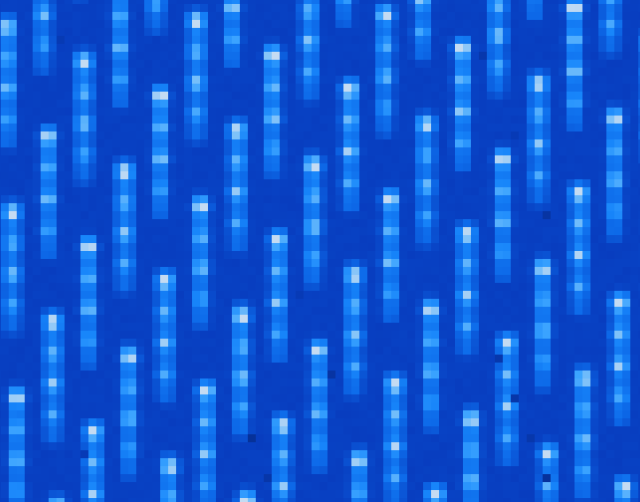
Write a Shadertoy shader that draws this pattern.

```glsl
const float ROWS = 63.0;                      // mosaic cells down the canvas
const vec2 GRID_SHIFT = vec2(-0.1, 0.5);      // mosaic phase, in cells
const vec2 FIRST_HEAD = vec2(0.84, 3.95);     // lattice origin, in cells
const vec2 STEP_ACROSS = vec2(5.092, 13.78);  // lattice vectors, in cells
const vec2 STEP_DOWN = vec2(0.58, 23.23);
const float BODY_WIDTH = 1.1;
const float STREAK_LENGTH = 16.0;
const float BEAD_GAP = 3.87;
const vec2 BEAD_SIZE = vec2(0.64, 0.54);
const vec4 BEAD_GLOW = vec4(0.82, 0.46, 0.64, 0.42);
const float BODY_GLOW = 0.35;
const float BODY_FADE = 0.009;                // glow lost per cell of length
const float GLOW_VARIATION = 0.12;
const float GRAIN = 0.02;
const float DARK_SPECKS = 0.005;
const float BRIGHT_SPECKS = 0.0005;
const vec3 RAMP[6] = vec3[6](
    vec3(0.03, 0.24, 0.75), vec3(0.05, 0.41, 0.91), vec3(0.09, 0.52, 0.98),
    vec3(0.23, 0.64, 1.00), vec3(0.47, 0.75, 0.98), vec3(0.77, 0.86, 0.95));

float hash(vec2 p) {
    return fract(sin(dot(p, vec2(127.1, 311.7))) * 43758.5);
}

vec3 ramp(float t) {
    float x = clamp(t, 0.0, 1.0) * 5.0;
    int i = min(int(x), 4);
    return mix(RAMP[i], RAMP[i + 1], x - float(i));
}

// Glow of one streak; d runs sideways and down from its head
float streak(vec2 d) {
    int bead = int(clamp(round(d.y / BEAD_GAP), 0.0, 3.0));
    vec2 b = (d - vec2(0.0, float(bead) * BEAD_GAP)) / BEAD_SIZE;
    float beadGlow = BEAD_GLOW[bead] * exp(-0.5 * dot(b, b));
    float ends = smoothstep(-2.3, -0.6, d.y)
               * (1.0 - smoothstep(STREAK_LENGTH - 1.6, STREAK_LENGTH, d.y));
    float sides = exp(-pow(abs(d.x) / BODY_WIDTH, 4.0));
    return (BODY_GLOW - BODY_FADE * d.y) * ends * sides + beadGlow;
}

// Strongest glow among the nearest lattice columns
float streakField(vec2 p) {
    p -= FIRST_HEAD;
    float nearest = round((inverse(mat2(STEP_ACROSS, STEP_DOWN)) * p).x);
    float glow = 0.0;
    for (float i = -1.0; i <= 1.0; i++) {
        float column = nearest + i;
        vec2 d = p - column * STEP_ACROSS;
        float row = floor((d.y + 4.0) / STEP_DOWN.y);
        float vary = 1.0 + GLOW_VARIATION * (hash(vec2(column, row)) - 0.5);
        glow = max(glow, vary * streak(d - row * STEP_DOWN));
    }
    return glow;
}

// Flat colour of one mosaic cell, with grain and stray specks
vec3 cellColour(vec2 cell) {
    float glow = streakField(cell + 0.5);
    glow += GRAIN * hash(cell + 17.0);
    float speck = hash(cell + 71.0);
    if (speck > 1.0 - BRIGHT_SPECKS) glow = max(glow, 0.55);
    vec3 colour = ramp(glow);
    if (speck < DARK_SPECKS) {
        float depth = hash(cell + 43.0);
        colour = RAMP[0] * mix(0.95, 0.72, depth * depth);
    }
    return colour;
}

void mainImage(out vec4 fragColor, in vec2 fragCoord) {
    float cellsPerPixel = ROWS / iResolution.y;
    vec2 p = vec2(fragCoord.x, iResolution.y - fragCoord.y) * cellsPerPixel + GRID_SHIFT;

    // Blend the four nearest cells over one pixel at their borders
    vec2 cell = floor(p - 0.5);
    vec2 w = clamp((p - cell - 1.0) / cellsPerPixel + 0.5, 0.0, 1.0);
    vec3 upper = mix(cellColour(cell), cellColour(cell + vec2(1, 0)), w.x);
    vec3 lower = mix(cellColour(cell + vec2(0, 1)), cellColour(cell + vec2(1, 1)), w.x);
    fragColor = vec4(mix(upper, lower, w.y), 1.0);
}
```
